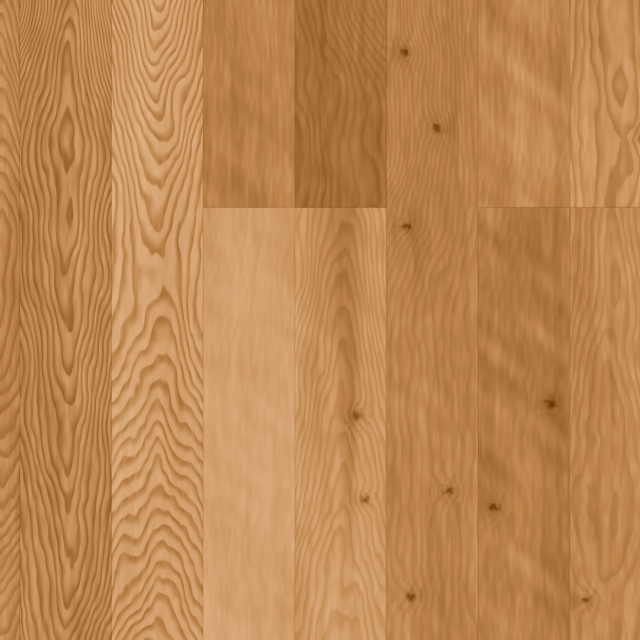
Write a WebGL 1 fragment shader that draws this texture.

```glsl
precision highp float;
// Oak strip floor: vertical boards with cathedral grain, pores, knots and staggered butt joints.
uniform vec2 u_resolution;

#define BOARD_WIDTH 0.1432
#define FIRST_SEAM 0.031
#define JOINT_Y 0.676
#define SEAM_WIDTH 0.0016
#define SEAM_DEPTH 0.28
#define GRAIN_DEPTH 0.32
#define PORE_DEPTH 0.22
#define KNOT_CHANCE 0.3
#define DARK_OAK vec3(0.62, 0.40, 0.19)
#define MID_OAK vec3(0.75, 0.53, 0.31)
#define LIGHT_OAK vec3(0.86, 0.67, 0.49)

float hash(vec2 p) {
  vec3 q = fract(vec3(p.xyx) * 0.1031);
  q += dot(q, q.yzx + 33.33);
  return fract((q.x + q.y) * q.z);
}

float noise(vec2 p) {
  vec2 i = floor(p), f = fract(p);
  f = f * f * (3.0 - 2.0 * f);
  return mix(mix(hash(i), hash(i + vec2(1, 0)), f.x),
             mix(hash(i + vec2(0, 1)), hash(i + vec2(1, 1)), f.x), f.y);
}

// look: tone, ring contrast, heart streak, cross mottle
// rings: centre across, centre along, rate across, rate along (negative gives a saddle)
void chooseBoard(float column, bool lower, out vec4 look, out vec4 rings) {
  look = vec4(0.50, 0.40, 0.0, 0.1);
  rings = vec4(0.28, 0.57, 14.0, 40.0);
  if (column > 5.5) {
    look = lower ? vec4(0.56, 0.22, 0.0, 0.1) : vec4(0.70, 0.36, 0.0, 0.1);
    rings = lower ? vec4(-0.05, 0.22, 9.0, 10.0) : vec4(0.0, 0.95, 11.0, 6.0);
  } else if (column > 4.5) {
    look = lower ? vec4(0.34, 0.08, 0.0, 0.35) : vec4(0.50, 0.08, 0.0, 0.35);
    rings = vec4(0.7, 0.5, 8.0, 1.0);
  } else if (column > 3.5) {
    look = vec4(0.47, 0.16, 0.0, 0.1);
    rings = vec4(0.6, 0.5, 10.0, 1.0);
  } else if (column > 2.5) {
    look = lower ? vec4(0.76, 0.24, 0.5, 0.1) : vec4(0.16, 0.20, 0.0, 0.1);
    rings = lower ? vec4(0.0, -0.05, 9.0, 20.0) : vec4(-0.6, 0.8, 9.0, 1.0);
  } else if (column > 1.5) {
    look = lower ? vec4(0.86, 0.04, 0.0, 0.12) : vec4(0.40, 0.08, 0.0, 0.2);
    rings = vec4(0.6, 0.4, 8.0, 2.0);
  } else if (column > 0.5) {
    look = vec4(0.90, 0.55, 0.0, 0.05);
    rings = vec4(0.0, 0.57, 9.0, -38.0);
  } else if (column > -0.5) {
    look = vec4(0.60, 0.58, 0.0, 0.1);
    rings = vec4(0.0, 0.74, 17.0, 16.0);
  }
}

// Rounded near zero, straight further out, so that rings never crowd
float softRamp(float d) { return d * d / (0.2 + abs(d)); }

// One possible small knot per cell of the knottier boards: x core, y halo
vec2 knot(float column, float u, float y) {
  float row = floor(y * 7.0);
  vec2 cell = vec2(column + 17.0, row + 5.0);
  float present = step(hash(cell), KNOT_CHANCE) * step(2.5, column);
  vec2 centre = vec2(hash(cell + 31.0) * 0.7 - 0.35, (row + 0.35 + 0.3 * hash(cell + 57.0)) / 7.0);
  vec2 d = vec2((u - centre.x) * BOARD_WIDTH, y - centre.y);
  d += 0.007 * (vec2(noise(d * 190.0 + cell * 9.0), noise(d * 190.0 + cell * 23.0)) - 0.5);
  float r = length(d * vec2(0.8, 1.0));
  return present * vec2(exp(-r * r / 0.00003), exp(-r * r / 0.0004));
}

vec3 oak(float tone) {
  return DARK_OAK + (MID_OAK - DARK_OAK) * 2.0 * min(tone, 0.5)
       + (LIGHT_OAK - MID_OAK) * 2.0 * max(tone - 0.5, 0.0);
}

vec3 boardFloor(vec2 p) {
  // Board lookup
  float across = (p.x - FIRST_SEAM) / BOARD_WIDTH;
  float column = floor(across);
  float u = across - column - 0.5;
  float jointed = step(1.5, column) * step(mod(column + 1.0, 3.0), 1.5);
  bool lower = jointed > 0.5 && p.y < JOINT_Y;
  vec4 look, rings;
  chooseBoard(column, lower, look, rings);
  vec2 seed = vec2(column * 13.0 + 71.0, lower ? 41.0 : 7.0);
  vec2 spot = knot(column, u, p.y);

  // Growth rings
  vec2 d = vec2(u, p.y) - rings.xy;
  d.x += 0.16 * (noise(vec2(u * 2.0, p.y * 9.0) + seed) - 0.5);
  float steepness = 1.0 + smoothstep(0.0, 0.25, d.y);
  float phase = rings.z * steepness * softRamp(d.x) + rings.w * softRamp(d.y);
  phase += 1.3 * noise(vec2(u * 5.0, p.y * 14.0) + seed) + 0.35 * noise(vec2(u * 16.0, p.y * 45.0) + seed);
  phase += 1.5 * spot.y;
  float ring = fract(phase);
  float line = smoothstep(0.3, 0.82, ring) * (1.0 - smoothstep(0.84, 1.0, ring));

  // Long fibres, short pores and cross mottle
  float x = p.x + 0.01 * spot.y + 0.004 * noise(vec2(3.0, p.y * 8.0) + seed);
  float fibre = 0.6 * noise(vec2(x * 95.0, p.y * 5.0) + seed) + 0.4 * noise(vec2(x * 210.0, p.y * 16.0) + seed);
  float pore = noise(vec2(x * 230.0, p.y * 48.0) + seed * 3.0);
  float mottle = noise(vec2(p.x * 13.0, p.y * 34.0 + 4.0 * u) + seed);
  float cloud = noise(vec2(x * 22.0, p.y * 3.0) + seed * 2.0);

  float tone = look.x - look.y * line * (0.55 + 0.75 * pore);
  float roughness = mix(1.0, 0.6, smoothstep(0.6, 0.9, look.x));
  tone += roughness * (GRAIN_DEPTH * (fibre - 0.5) + PORE_DEPTH * (pore - 0.5));
  tone += look.w * (mottle - 0.5) + 0.2 * (cloud - 0.5);

  // Dark heart streak, tapering downward
  float streakWidth = mix(0.05, 0.17, smoothstep(0.1, 0.65, p.y));
  float offset = (u - 0.06 - 0.08 * (noise(vec2(2.0, p.y * 5.0)) - 0.5)) / streakWidth;
  tone -= look.z * exp(-offset * offset) * (0.4 + fibre) * smoothstep(0.08, 0.3, p.y);

  // Knots, seams and joints
  tone -= 0.85 * spot.x + 0.14 * spot.y;
  float seam = 1.0 - smoothstep(0.0, SEAM_WIDTH, (0.5 - abs(u)) * BOARD_WIDTH);
  float joint = jointed * (1.0 - smoothstep(0.0, SEAM_WIDTH, abs(p.y - JOINT_Y)));
  tone -= SEAM_DEPTH * max(seam, joint);
  return oak(clamp(tone, -0.7, 1.15));
}

void main() {
  // Four samples per pixel smooth every edge
  vec3 color = vec3(0.0);
  for (int i = 0; i < 4; i++) {
    vec2 shift = vec2(mod(float(i), 2.0), floor(float(i) / 2.0)) * 0.5 - 0.25;
    color += boardFloor((gl_FragCoord.xy + shift) / u_resolution);
  }
  gl_FragColor = vec4(color / 4.0, 1.0);
}
```
